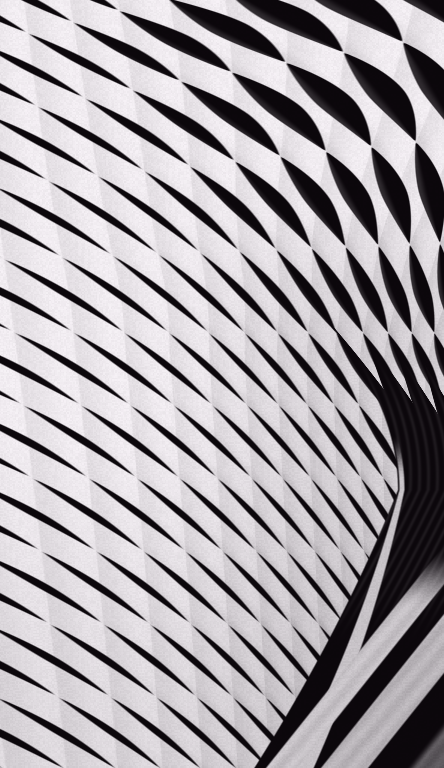
This pattern is drawn by a WebGL 2 fragment shader. Its source:

```glsl
#version 300 es
precision highp float;
// Twisting facade of pale slats with dark lens-shaped gaps, gathered into a dark neck at the right.

#define UNITS 768.0        // design units per canvas height
#define SLAT_PITCH 34.0    // vertical distance between slat lines
#define ROW_PITCH 73.0     // vertical distance between gap rows
#define ROW_ORIGIN 295.0   // height of a row of gap centres
#define FAN_SPREAD 0.021   // how far the slats fan out at upper right
#define GAP_MIN 0.125      // half width of a gap, in slat pitches
#define GAP_GROWTH 0.22    // extra half width at upper right
#define DARK 0.045
#define LIGHT 0.945
#define GRAIN 0.04

uniform vec2 u_resolution;
out vec4 fragColor;

float hash(vec2 p) {
    return fract(sin(dot(p, vec2(127.1, 311.7))) * 43758.5453);
}

// Soft-edged interval: 1 between lo and hi.
float band(float x, float lo, float hi, float soft) {
    return smoothstep(lo - soft, lo + soft, x) * (1.0 - smoothstep(hi - soft, hi + soft, x));
}

// Slat line index: integer values trace the curved lines that hold the gaps.
float slatIndex(vec2 p) {
    float fall = p.x * (0.5 + 0.00085 * p.x) + 1.9e-9 * pow(p.x, 4.0);
    float fanTop = 190.0 + 0.35 * p.x;
    float above = 40.0 * log(1.0 + exp((fanTop - p.y) / 40.0));
    float excess = max(above - 110.0, 0.0);
    above -= 0.001 * excess * excess;
    float fan = FAN_SPREAD * pow(p.x / 390.0, 2.1);
    return (p.y - fall) / SLAT_PITCH + fan * above - 0.56;
}

// Row index: gaps are centred on integer values.
float rowIndex(vec2 p) {
    float y = p.y - ROW_ORIGIN;
    float stretch = 0.07 * p.x * (1.0 - smoothstep(-60.0, 60.0, y));
    return y / (ROW_PITCH + stretch);
}

// Left edge of the dark neck and the diagonal below it.
float neckEdge(float y) {
    float below = max(y - 490.0, 0.0);
    float above = max(490.0 - y, 0.0);
    return 398.0 - 0.40 * below - 0.00042 * below * below - 0.0025 * above * above;
}

// Pale slats, their seams and the gaps between them.
float facade(vec2 p, float slat, float row) {
    float across = slat - round(slat);
    float along = row - round(row);
    float seam = fract(2.0 * row - slat);

    float light = LIGHT;
    light -= 0.10 * smoothstep(130.0, 380.0, p.x) * smoothstep(150.0, 350.0, p.y);
    light -= 0.07 * smoothstep(380.0, 768.0, p.y);
    light -= 0.055 * (1.0 - smoothstep(0.0, 0.8, seam)) * smoothstep(0.0, 0.04, seam);
    light -= 0.07 * smoothstep(0.6, 1.0, fract(slat)) * smoothstep(40.0, 300.0, p.x);

    float reach = smoothstep(10.0, 250.0, p.x - 0.6 * p.y);
    float halfWidth = (GAP_MIN + GAP_GROWTH * reach) * (1.0 - pow(abs(2.0 * along), 1.7));
    float aa = max(fwidth(slat), 0.004);
    float gap = 1.0 - smoothstep(-0.7 * aa, 0.7 * aa, abs(across) - halfWidth);
    gap *= smoothstep(0.0, 0.03, halfWidth);

    // Dim back wall seen inside the wide gaps
    float wall = 0.14 * reach * smoothstep(0.25, 0.9, across / max(halfWidth, 0.01));
    return mix(light, DARK + wall, gap);
}

// Dark neck with a bright rim and broad beams sweeping to the lower right.
float neck(vec2 p, float edge) {
    float v = DARK;
    float ribs = 0.5 + 0.5 * sin((p.x - edge) * 0.7 + 0.05 * p.y);
    v += 0.07 * ribs * ribs * band(p.y, 385.0, 610.0, 35.0);

    float drop = max(p.y - 490.0, 0.0);
    float rim = p.x - edge - 4.0 - 0.16 * drop;
    float rimWidth = 2.5 + 0.03 * drop;
    v = mix(v, 0.78, band(rim, -rimWidth, rimWidth, 1.2) * smoothstep(435.0, 480.0, p.y));

    float beam = p.x + 0.8 * (p.y - 768.0);
    float streak = 0.03 * sin(beam * 0.3 + p.y * 0.02);
    float rise = smoothstep(545.0, 610.0, p.y);
    v = mix(v, 0.77 + streak, band(beam, 266.0, 297.0, 1.5) * rise);
    v = mix(v, 0.72 + streak, band(beam, 321.0, 368.0, 1.5));
    v = mix(v, 0.36 + streak, smoothstep(406.0, 418.0, beam));
    return v;
}

void main() {
    vec2 p = vec2(gl_FragCoord.x, u_resolution.y - gl_FragCoord.y) / u_resolution.y * UNITS;
    float slat = slatIndex(p);
    float row = rowIndex(p);
    float value = facade(p, slat, row);

    // Slat tips hang like teeth over the top of the neck
    float edge = neckEdge(p.y);
    float tooth = 1.0 - abs(2.0 * fract(slat) - 1.0);
    float top = 345.0 + 0.45 * (p.x - 380.0) + 42.0 * tooth;
    float inside = smoothstep(-1.2, 1.2, p.x - edge) * smoothstep(-2.0, 2.0, p.y - top);
    value = mix(value, neck(p, edge), inside);

    // Fine film grain, with a faint cool tint
    value += GRAIN * (hash(floor(p / 1.5)) - 0.5) * smoothstep(0.0, 0.6, value);
    fragColor = vec4(clamp(vec3(value, value - 0.018, value), 0.0, 1.0), 1.0);
}
```
